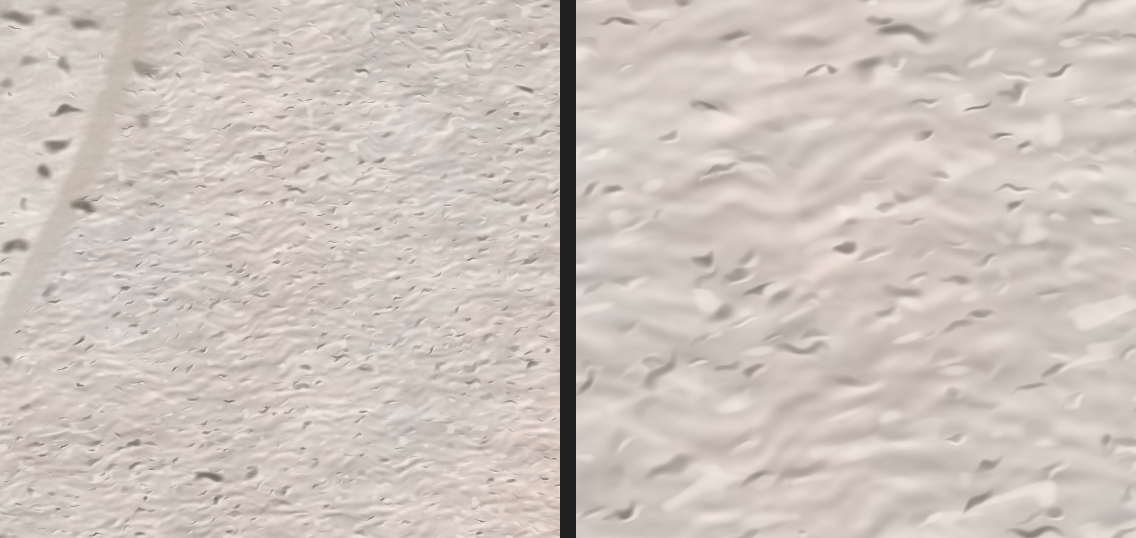
Left, the full canvas; right, a detail of the centre.
Give the GLSL for this texture, as a WebGL 1 fragment shader.

```glsl
precision highp float;
// Pale weathered stone: fine slanted chips, a smooth diagonal groove and scattered pits.

uniform vec2 u_resolution;

#define STONE vec3(0.812, 0.775, 0.748)
#define SMOOTH_STONE vec3(0.838, 0.808, 0.778)
#define GROOVE vec3(0.775, 0.735, 0.697)
#define SHADOW vec3(0.375, 0.345, 0.315)
#define GLINT vec3(0.965, 0.935, 0.905)
#define GRAIN_SCALE vec2(32.0, 84.0)
#define RELIEF 0.18
#define MOTTLE 0.13
#define TILT 0.2
#define GROOVE_HALF_WIDTH 0.027

float hash(vec2 p) {
  vec3 q = fract(vec3(p.xyx) * 0.1031);
  q += dot(q, q.yzx + 33.33);
  return fract((q.x + q.y) * q.z);
}

float noise(vec2 p) {
  vec2 i = floor(p);
  vec2 f = fract(p);
  f = f * f * (3.0 - 2.0 * f);
  return mix(mix(hash(i), hash(i + vec2(1.0, 0.0)), f.x),
             mix(hash(i + vec2(0.0, 1.0)), hash(i + 1.0), f.x), f.y);
}

float fbm(vec2 p) {
  float sum = 0.0;
  float weight = 0.5;
  for (int k = 0; k < 4; k++) {
    sum += weight * noise(p);
    p = p * 2.03 + 17.3;
    weight *= 0.5;
  }
  return sum;
}

vec2 rotate(vec2 p, float a) {
  return vec2(cos(a) * p.x + sin(a) * p.y, cos(a) * p.y - sin(a) * p.x);
}

// Signed horizontal distance to the gently curved groove.
float grooveSide(vec2 p) {
  float d = 1.0 - p.y;
  return p.x - (0.265 - 0.27 * d - 0.25 * d * d);
}

// Local slant of the grain: rising to the right, falling near the top and lower right.
float slant(vec2 p) {
  float falling = smoothstep(0.65, 0.95, p.y) + smoothstep(0.55, 1.2, p.x - p.y * 0.7);
  return TILT - 0.42 * min(falling, 1.0) + 0.5 * (noise(p * 5.0) - 0.5);
}

// Scattered ragged chips: x is shadow, y is the lit rim. Pits gather beside the groove.
vec2 chips(vec2 p, float cells, vec2 size, float density, float pits, float seed) {
  vec2 result = vec2(0.0);
  vec2 q = p * cells;
  vec2 ragged = vec2(noise(q * 2.5 + seed), noise(q * vec2(3.0, 4.0) + seed + 9.0)) - 0.5;
  q += ragged * vec2(0.35, 0.2);
  for (int j = -1; j <= 1; j++) {
    for (int i = -1; i <= 1; i++) {
      vec2 cell = floor(q) + vec2(float(i), float(j));
      vec2 id = cell + seed;
      float strength = hash(id + 5.7);
      vec2 centre = cell + 0.15 + 0.7 * vec2(hash(id), hash(id + 41.3));
      float side = grooveSide(centre / cells);
      float rightBank = smoothstep(0.015, 0.035, side);
      float leftBank = smoothstep(-0.035, -0.06, side);
      float edgeBank = rightBank * smoothstep(0.1, 0.06, side);
      float clump = 0.25 + 1.5 * noise(centre / cells * 8.0 + seed);
      float chance = mix(rightBank * clump + 0.2 * leftBank, leftBank + 0.75 * edgeBank + 0.02 * rightBank, pits);
      float present = step(hash(id + 77.1), density * chance);
      float angle = slant(centre / cells) + 0.8 * (hash(id + 13.9) - 0.5);
      vec2 d = rotate(q - centre, angle);
      d.y += (hash(id + 23.5) - 0.5) * d.x * d.x * 0.9;
      vec2 extent = size * (0.55 + 0.65 * vec2(hash(id + 8.2), hash(id + 9.6)));
      float shade = smoothstep(1.1, 0.2, length(d / extent));
      vec2 rim = d + vec2(-0.25, 1.25) * extent;
      float lit = smoothstep(1.1, 0.2, length(rim / (extent * vec2(0.9, 0.75))));
      float power = mix(0.15, 0.4, pits) + mix(0.85, 0.6, pits) * strength * strength;
      result = max(result, present * vec2(shade * power, lit * hash(id + 61.0)));
    }
  }
  return result;
}

// Wavy, flattened surface height used for embossing.
float height(vec2 p) {
  vec2 q = rotate(p, TILT * 0.6);
  q.y += 0.03 * noise(p * 11.0) + 0.016 * noise(p * 27.0);
  return 0.65 * noise(q * GRAIN_SCALE) + 0.35 * noise(q * GRAIN_SCALE * 1.8 + 31.0);
}

void main() {
  vec2 p = gl_FragCoord.xy / u_resolution.y;
  float side = grooveSide(p) + 0.014 * (noise(p * 32.0) - 0.5);
  float groove = 1.0 - smoothstep(GROOVE_HALF_WIDTH * 0.5, GROOVE_HALF_WIDTH * 1.4, abs(side));
  float rough = mix(0.5, 1.0, smoothstep(0.0, 0.06, side)) * (1.0 - 0.75 * groove);

  // Ground tone with mottling and faint warm, cool and lilac patches
  vec3 color = mix(SMOOTH_STONE, STONE, smoothstep(-0.03, 0.03, side));
  color = mix(color, GROOVE, groove);
  float mottle = fbm(p * vec2(14.0, 25.0)) - 0.47;
  color += MOTTLE * mix(1.0, 0.4, groove) * mottle;
  color += 0.05 * (noise(p * 5.0 + 80.0) - 0.5);
  color += vec3(0.018, -0.004, -0.014) * (noise(p * 4.0 + 3.0) - 0.5);
  color += vec3(-0.025, 0.01, 0.015) * (fbm(p * vec2(16.0, 26.0) + 50.0) - 0.47);
  color += vec3(0.018, -0.002, -0.006) * smoothstep(0.5, 1.1, p.x - 0.6 * p.y);

  // Embossed grain and short bright flakes
  float emboss = height(p) - height(p + vec2(-0.003, 0.007));
  color += RELIEF * rough * emboss;
  vec2 flakeSpace = rotate(p, TILT) + 0.012 * noise(p * 30.0);
  float flake = smoothstep(0.74, 0.96, noise(flakeSpace * vec2(44.0, 105.0) + 7.0));
  color = mix(color, GLINT, 0.55 * rough * flake);
  color += 0.02 * (noise(p * vec2(150.0, 210.0)) - 0.5);

  // Fine and medium chips, then large pits
  vec2 fine = chips(p, 44.0, vec2(0.52, 0.15), 0.4, 0.0, 11.0);
  vec2 medium = chips(p, 26.0, vec2(0.5, 0.17), 0.4, 0.0, 137.0);
  vec2 pits = chips(p, 14.0, vec2(0.42, 0.23), 0.8, 1.0, 251.0);
  color = mix(color, GLINT, 0.65 * max(fine.y, medium.y));
  color = mix(color, GLINT, 0.5 * pits.y);
  float grit = 0.55 + 0.7 * noise(p * vec2(70.0, 120.0) + 15.0);
  color = mix(color, SHADOW, 0.64 * grit * max(fine.x, medium.x));
  float hollow = pits.x * (0.7 + 0.5 * noise(p * vec2(60.0, 95.0)));
  color = mix(color, SHADOW, min(0.95 * hollow, 1.0));

  gl_FragColor = vec4(clamp(color, 0.0, 1.0), 1.0);
}
```
